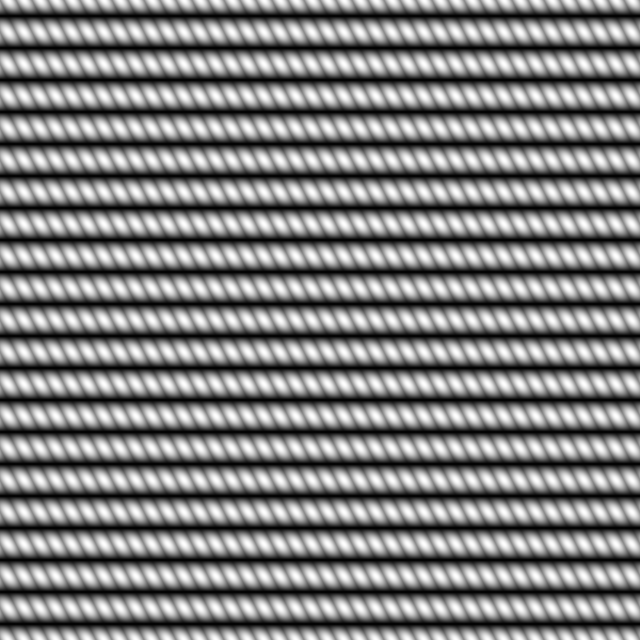
A Shadertoy shader for this pattern:

```glsl
// Rows of twisted grey cord, lit from the front, with dark gaps between the rows.
#define ROWS 20.0          // cords down the canvas
#define STRANDS 40.0       // strands across the canvas
#define TWIST 1.0          // whole strands a groove shifts per row
#define STRAND_PHASE 0.0   // sideways offset, in strands
#define GROOVE_LEVEL 0.56  // brightness left in a groove
#define GROOVE_SOFT 0.015  // rounding of the groove bottom
#define GAP_SOFT 0.004     // rounding of the gap between cords
#define SHADOW 0.0
#define LIGHT 1.0

const float PI = 3.14159;

// Rounded ridge: 0 at whole numbers, 1 halfway between them.
float ridge(float t, float softness) {
    float s = sin(PI * fract(t));
    float floorLevel = sqrt(softness);
    return (sqrt(s * s + softness) - floorLevel) / (sqrt(1.0 + softness) - floorLevel);
}

void mainImage(out vec4 fragColor, in vec2 fragCoord) {
    vec2 uv = fragCoord / iResolution.xy;

    // Cord cross-section, centred on the bottom edge so it wraps to the top
    float row = uv.y * ROWS;
    float cord = ridge(row + 0.5, GAP_SOFT);

    // Slanted strands wound around every cord
    float strand = ridge(uv.x * STRANDS + row * TWIST + STRAND_PHASE, GROOVE_SOFT);

    float height = cord * mix(GROOVE_LEVEL, 1.0, strand);
    fragColor = vec4(vec3(mix(SHADOW, LIGHT, height)), 1.0);
}
```
